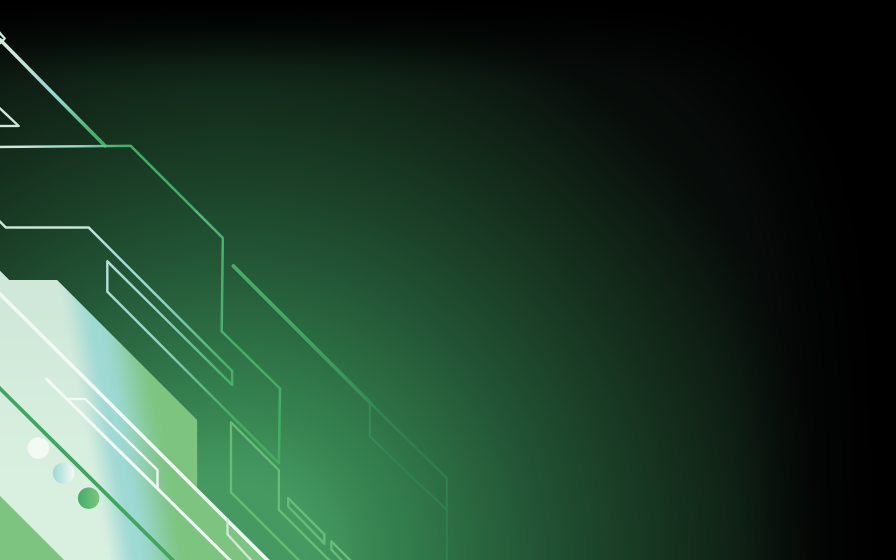
Write a WebGL 2 fragment shader that draws this background.

```glsl
#version 300 es
precision highp float;
// Green glow fading to black, with a pale angular panel and circuit-like lines at the lower left.
uniform vec2 u_resolution;
out vec4 outColor;

const float HEIGHT = 480.0; // design units from bottom to top
const vec3 WHITE = vec3(0.95, 0.98, 0.96);
const vec3 PALE = vec3(0.81, 0.91, 0.85);
const vec3 CYAN = vec3(0.62, 0.85, 0.83);
const vec3 LEAF = vec3(0.49, 0.77, 0.50);
const vec3 EMERALD = vec3(0.27, 0.68, 0.40);

float segment(vec2 p, vec2 a, vec2 b) {
  vec2 pa = p - a, ba = b - a;
  return length(pa - ba * clamp(dot(pa, ba) / dot(ba, ba), 0.0, 1.0));
}

// Distance to three joined segments
float chain(vec2 p, vec2 a, vec2 b, vec2 c, vec2 d) {
  return min(segment(p, a, b), min(segment(p, b, c), segment(p, c, d)));
}

// Antialiased coverage of a signed distance
float cover(float d, float px) {
  return clamp(0.5 - d / px, 0.0, 1.0);
}

vec3 stroke(vec3 base, vec3 ink, float d, float width, float px) {
  return mix(base, ink, cover(d - 0.5 * width, px));
}

vec3 ramp(vec3 a, vec3 b, vec3 c, float t) {
  return mix(mix(a, b, smoothstep(0.0, 0.4, t)), c, smoothstep(0.4, 1.0, t));
}

// Radial glow with dark top and right margins
vec3 glow(vec2 p, vec2 uv) {
  float r = length(p - vec2(198.0, 0.0));
  vec3 c = mix(vec3(0.27, 0.60, 0.38), vec3(0.20, 0.49, 0.30), smoothstep(60.0, 160.0, r));
  c = mix(c, vec3(0.13, 0.32, 0.20), clamp((r - 150.0) / 120.0, 0.0, 1.0));
  c = mix(c, vec3(0.08, 0.18, 0.11), clamp((r - 270.0) / 120.0, 0.0, 1.0));
  c = mix(c, vec3(0.03, 0.05, 0.04), clamp((r - 390.0) / 120.0, 0.0, 1.0));
  c *= 1.0 - smoothstep(500.0, 660.0, r);
  return c * smoothstep(1.01, 0.84, uv.y) * smoothstep(1.0, 0.80, uv.x);
}

// Angular panel, its corner wedge and the three discs
vec3 panel(vec3 base, vec2 p, float px) {
  float diag = p.x + p.y;
  float top = min(p.y - 240.0, (diag - 248.0) * 0.707);
  float side = min(p.x - 169.0, (diag - 231.0) * 0.707);
  float shape = max(max(top, side), (diag - 289.0) * 0.707);
  float shade = (p.x - 50.0 - 0.18 * (220.0 - p.y)) / 72.0;
  vec3 fill = ramp(mix(PALE, vec3(0.85, 0.94, 0.88), smoothstep(240.0, 60.0, p.y)), CYAN, LEAF, shade);
  fill = mix(fill, LEAF, cover((diag - 55.0) * 0.707, px));
  vec3 c = mix(base, fill, cover(shape, px));
  for (int i = 0; i < 3; i++) {
    float k = float(i);
    vec2 q = p - vec2(33.0, 96.0) - k * vec2(21.5, -21.5);
    float t = clamp(0.5 + q.x / 18.0, 0.0, 1.0);
    vec3 disc = i == 0 ? WHITE : i == 1 ? mix(CYAN, WHITE, t) : mix(EMERALD, LEAF, t);
    c = mix(c, disc, cover(length(q) - 9.2, px));
  }
  return c;
}

// Long outline that wraps around the panel
float wrapOutline(vec2 p) {
  vec2 a = vec2(76, 285), b = vec2(199, 150), c = vec2(239, 83), e = vec2(191, 276);
  float d = chain(p, vec2(-5, 295), vec2(5, 285), a, vec2(199, 162));
  d = min(d, chain(p, vec2(199, 162), b, vec2(92, 256), vec2(92, 230)));
  d = min(d, chain(p, vec2(92, 230), c, vec2(240, 147), vec2(190, 196)));
  return min(d, chain(p, vec2(190, 196), e, vec2(112, 355), vec2(-5, 354)));
}

// Thin frames near the bottom centre
float lowerFrames(vec2 p) {
  float d = chain(p, vec2(198, 118), vec2(239, 77), vec2(239, 43), vec2(284, -2));
  d = min(d, chain(p, vec2(198, 118), vec2(198, 58), vec2(227, 29), vec2(258, -2)));
  for (int i = 0; i < 2; i++) {
    vec2 q = p - float(i) * vec2(37.0, -37.0);
    d = min(d, chain(q, vec2(247, 53), vec2(278, 22), vec2(278, 14), vec2(247, 46)));
    d = min(d, segment(q, vec2(247, 46), vec2(247, 53)));
  }
  return d;
}

void main() {
  float px = HEIGHT / u_resolution.y;
  vec2 p = gl_FragCoord.xy * px;
  vec3 c = glow(p, gl_FragCoord.xy / u_resolution);
  c = panel(c, p, px);

  // Upper left lines
  vec3 upperInk = ramp(PALE, CYAN, EMERALD, (p.x - 12.0) / 75.0);
  c = stroke(c, upperInk, segment(p, vec2(0, 446), vec2(90, 355)), 3.0, px);
  c = stroke(c, PALE, chain(p, vec2(-2, 454), vec2(4, 447), vec2(0, 443), vec2(-3, 443)), 2.0, px);
  c = stroke(c, PALE, chain(p, vec2(-2, 389), vec2(16, 372), vec2(0, 372), vec2(-4, 372)), 2.0, px);
  float inkStart = mix(60.0, 15.0, smoothstep(280.0, 350.0, p.y));
  vec3 wrapInk = ramp(PALE, CYAN, EMERALD, (p.x - inkStart) / 145.0 * mix(1.0, 1.5, step(300.0, p.y)));
  c = stroke(c, wrapInk, wrapOutline(p), 2.1, px);

  // Fading lines towards the centre
  vec3 fadeInk = mix(EMERALD, vec3(0.18, 0.50, 0.31), smoothstep(220.0, 370.0, p.x));
  c = stroke(c, fadeInk, segment(p, vec2(200, 252), vec2(317, 135)), 3.2, px);
  c = stroke(c, fadeInk, chain(p, vec2(317, 135), vec2(383, 70), vec2(383, 30), vec2(383, -2)), 1.7, px);
  c = stroke(c, fadeInk, chain(p, vec2(317, 135), vec2(317, 106), vec2(350, 74), vec2(383, 43)), 1.7, px);
  c = stroke(c, mix(LEAF, EMERALD, 0.35), lowerFrames(p), 2.0, px);

  // Lines across the panel
  c = stroke(c, EMERALD * 0.95, segment(p, vec2(-2, 149), vec2(150, -2)), 3.2, px);
  c = stroke(c, WHITE, segment(p, vec2(0, 228), vec2(231, -2)), 3.0, px);
  c = stroke(c, WHITE, segment(p, vec2(40, 155), vec2(199, -2)), 2.6, px);
  c = stroke(c, WHITE, chain(p, vec2(58, 138), vec2(73, 138), vec2(135, 77), vec2(135, 62)), 2.0, px);
  c = stroke(c, PALE, chain(p, vec2(195, 35), vec2(195, 22), vec2(205, 11), vec2(217, -2)), 2.0, px);
  outColor = vec4(c, 1.0);
}
```
